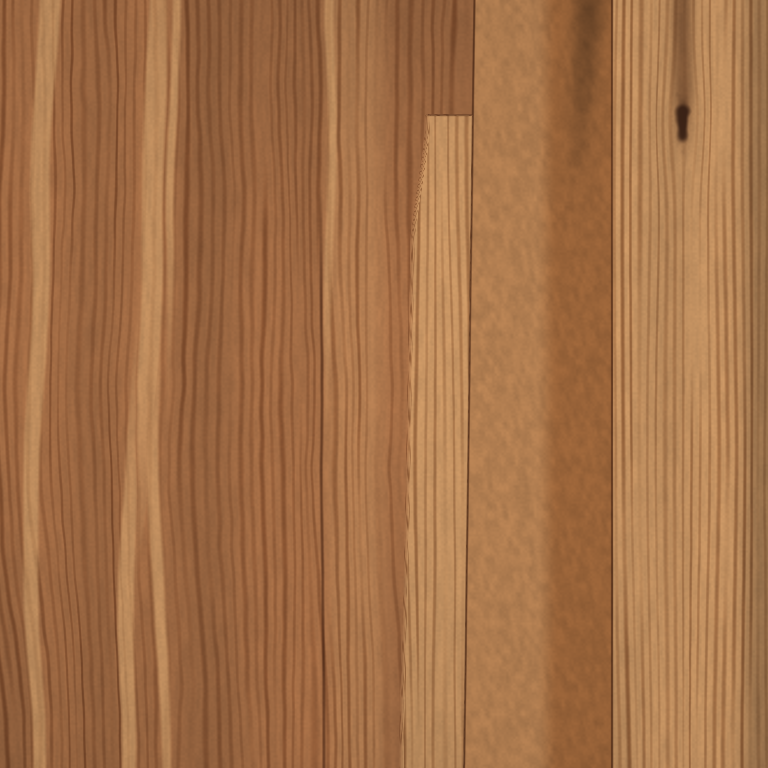
A Shadertoy shader for this texture:

```glsl
// Vertical wooden boards: brown heartwood with pale sapwood streaks, a pale inlay,
// a smooth dimpled board and a finely lined pale board with a knot.
// Grain is a set of noise-warped repeated lines; boards are masks along x.

const vec3 HEARTWOOD = vec3(0.620, 0.412, 0.262);
const vec3 SAPWOOD   = vec3(0.765, 0.570, 0.380);
const vec3 SMOOTH_LIGHT = vec3(0.685, 0.485, 0.310);
const vec3 SMOOTH_DARK  = vec3(0.595, 0.385, 0.220);
const vec3 LINE_TINT = vec3(0.71, 0.61, 0.53);
const vec3 SEAM_TINT = vec3(0.50, 0.41, 0.36);
const vec3 KNOT_COLOR = vec3(0.20, 0.11, 0.07);
const vec2 KNOT = vec2(0.889, 0.845);
const float LINE_COUNT = 78.0;
const float INLAY_TOP = 0.85;
const float RIGHT_SEAM = 0.797;

// Sapwood streaks: x at bottom, x at top, half width, height where it is strongest
const vec4 STREAKS[6] = vec4[6](
    vec4(0.040, 0.064, 0.012, 0.50),
    vec4(0.163, 0.190, 0.009, 0.12),
    vec4(0.178, 0.205, 0.011, 0.72),
    vec4(0.215, 0.196, 0.008, 0.18),
    vec4(0.205, 0.226, 0.007, 0.95),
    vec4(0.410, 0.434, 0.007, 0.90));

float hash(vec2 p) {
    vec3 q = fract(p.xyx * vec3(0.1031, 0.1030, 0.0973));
    q += dot(q, q.yzx + 33.33);
    return fract((q.x + q.y) * q.z);
}

float noise(vec2 p) {
    vec2 i = floor(p), f = fract(p);
    f = f * f * (3.0 - 2.0 * f);
    return mix(mix(hash(i), hash(i + vec2(1, 0)), f.x),
               mix(hash(i + vec2(0, 1)), hash(i + vec2(1, 1)), f.x), f.y);
}

// Soft vertical band around x = 0
float band(float x, float halfWidth, float blur) {
    return 1.0 - smoothstep(halfWidth - blur, halfWidth + blur, abs(x));
}

// Thin dark growth lines with varied width and strength, fading along their length
float grainLines(vec2 p, float count) {
    float s = p.x * count + 0.9 * noise(vec2(p.x * count * 0.37, p.y * 2.5));
    float id = floor(s);
    float alongLine = noise(vec2(id * 7.3, p.y * 3.5));
    float strength = mix(0.4, 1.0, hash(vec2(id, 3.0))) * smoothstep(0.0, 0.55, alongLine);
    float width = mix(0.22, 0.42, hash(vec2(id, 9.0)));
    return strength * (1.0 - smoothstep(0.03, width, abs(fract(s) - 0.5)));
}

// Bends the grain sideways
float bend(vec2 p) {
    return 0.036 * (noise(p * vec2(6.0, 2.2)) - 0.5)
         + 0.007 * (noise(p * vec2(22.0, 8.0) + 17.0) - 0.5)
         + 0.002 * (noise(p * vec2(50.0, 28.0) + 41.0) - 0.5);
}

void mainImage(out vec4 fragColor, in vec2 fragCoord) {
    vec2 uv = fragCoord / iResolution.xy;
    float x = uv.x, y = uv.y;
    float aa = 1.0 / iResolution.y;
    float warp = bend(uv);

    // Board masks
    float midSeam = 0.605 + 0.013 * y + 0.05 * warp;
    float inlayEdge = 0.523 + 0.020 * y + 0.016 * smoothstep(0.68, 0.84, y) + 0.12 * warp;
    float pastMid = smoothstep(-aa, aa, x - midSeam);
    float pastRight = smoothstep(-aa, aa, x - RIGHT_SEAM);
    float inlay = smoothstep(-0.004, 0.004, x - inlayEdge) * (1.0 - pastMid)
                * smoothstep(-aa, aa, INLAY_TOP - y);
    float smoothBoard = pastMid * (1.0 - pastRight);

    // Grain coordinate: straighter in the pale boards, spread around the knot
    vec2 toKnot = uv - KNOT;
    vec2 knotReach = toKnot * vec2(38.0, 13.0);
    float straight = max(inlay, pastRight);
    vec2 grain = vec2(x + warp * mix(1.0, 0.20, straight), y);
    grain.x -= 0.6 * toKnot.x * exp(-dot(knotReach, knotReach));
    float lines = grainLines(grain, LINE_COUNT * mix(1.0, 1.18, straight));

    // Heartwood with lighter strip and pale streaks
    float tone = noise(vec2(grain.x * 15.0, y * 1.6));
    vec3 color = HEARTWOOD * (0.94 + 0.14 * tone);
    color *= 1.0 - 0.07 * smoothstep(0.5, 1.0, y) * smoothstep(0.2, 0.3, x);
    color = mix(color, SAPWOOD, 0.38 * band(x + 0.4 * warp - 0.465, 0.035, 0.018));
    float streaks = 0.0;
    for (int i = 0; i < 6; i++) {
        vec4 s = STREAKS[i];
        float fade = exp(-pow(abs(y - s.w) / 0.40, 4.0));
        if (i == 0) fade = 1.0;
        float wander = 0.4 * warp + 0.012 * (noise(vec2(float(i) * 9.0, y * 5.0)) - 0.5);
        float width = s.z * (0.65 + 0.6 * noise(vec2(float(i) * 5.0 + 2.0, y * 4.0))) * fade;
        streaks = max(streaks, fade * band(x + wander - mix(s.x, s.y, y), width, 0.003));
    }
    color = mix(color, SAPWOOD, 0.9 * streaks);

    // Pale and smooth boards
    vec3 pale = SAPWOOD * (0.95 + 0.09 * tone);
    pale *= 1.0 - 0.15 * smoothstep(0.955, 0.99, x);
    color = mix(color, pale, straight);
    vec3 plain = mix(SMOOTH_LIGHT, SMOOTH_DARK, smoothstep(0.695, 0.725, x + 0.2 * warp));
    float smudge = band(x + 0.5 * warp - mix(0.70, 0.766, y), 0.016, 0.016) * smoothstep(0.68, 1.0, y);
    color = mix(color, plain * (1.0 - 0.28 * smudge), smoothBoard);

    // Growth lines, fibres and dimples
    float lineAmount = mix(0.78, 0.88, straight) * (1.0 - 0.65 * streaks) * (1.0 - smoothBoard);
    color *= mix(vec3(1.0), LINE_TINT, lines * lineAmount);
    float fibres = noise(vec2(grain.x * 240.0, y * 34.0)) - 0.5;
    float dimples = noise(vec2(x * 150.0 + y * 25.0, y * 85.0)) - 0.5;
    float speckle = noise(uv * 330.0) - 0.5;
    color *= 1.0 + mix(0.07 * fibres, 0.11 * dimples, smoothBoard) + 0.045 * speckle;

    // Knot with its dark trail
    float trail = band(toKnot.x + 0.3 * warp, 0.011, 0.010) * smoothstep(-0.07, 0.04, toKnot.y);
    color *= mix(vec3(1.0), SEAM_TINT, 0.62 * trail);
    float core = length(toKnot * vec2(105.0, 26.0)) + 0.7 * (noise(uv * 90.0) - 0.5);
    color = mix(color, KNOT_COLOR, 0.9 * (1.0 - smoothstep(0.25, 1.15, core)));

    // Seams between boards
    float oldSeam = band(x + 0.25 * warp - 0.419, 0.0018, 0.0018) * smoothstep(0.78, 0.60, y);
    float seam = max(band(x - midSeam, 0.0013, 0.0012), band(x - RIGHT_SEAM, 0.0013, 0.0012));
    float topSeam = band(y - INLAY_TOP, 0.0012, 0.0012)
                  * smoothstep(-0.004, 0.004, x - inlayEdge) * (1.0 - pastMid);
    color *= mix(vec3(1.0), SEAM_TINT, max(0.85 * seam, max(0.75 * oldSeam, 0.6 * topSeam)));

    // Gentle darkening towards the corners
    vec2 fromCentre = uv - 0.5;
    color *= 1.02 - 0.16 * dot(fromCentre, fromCentre);
    fragColor = vec4(color, 1.0);
}
```
